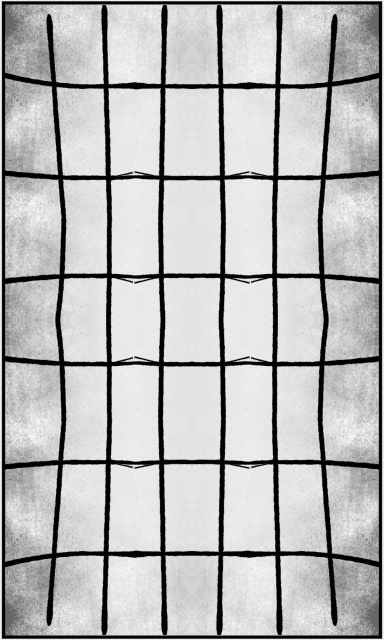
This pattern is drawn by a Shadertoy shader. Its source:

```glsl
// A hand-inked grid of bowed strokes on worn grey paper inside a thin frame.
// One quadrant is built from stroke distances and mirrored both ways;
// cellular specks and layered sines give the paper its wear.
// Lengths are in percent of the canvas height.
#define COLUMN_HALF 0.38
#define ROW_HALF 0.34
#define FRAME_HALF 0.25
#define FRAME_SIZE vec2(29.45, 49.55)
#define FOLD_X 8.85
#define FOLD_SPAN 4.2
#define PAPER 0.895
#define INK 0.008
#define GRAIN 0.08
#define EDGE_SHADE 0.13
#define CORNER_SHADE 0.13
#define STAIN 0.2

// Columns: position, inner bow, outer bow, end
const vec4 COLUMNS[3] = vec4[3](
    vec4(4.88, -0.33, -0.60, 49.0),
    vec4(12.9, 0.13, 0.80, 49.0),
    vec4(20.05, 0.91, 2.35, 47.5));

// Rows: position, edge bend, fold shift, wing height
const vec4 ROWS[3] = vec4[3](
    vec4(6.9, -0.9, -0.18, -1.10),
    vec4(22.2, 0.8, 0.16, 0.92),
    vec4(36.5, 1.8, 0.12, -0.28));

vec2 hash2(vec2 c) {
    vec3 h = fract(c.xyx * vec3(0.1031, 0.1030, 0.0973));
    h += dot(h, h.yzx + 33.33);
    return fract((h.xx + h.yz) * h.zy);
}

// Cellular noise: distance to the nearest point, and that point's random value
vec2 cells(vec2 p) {
    vec2 base = floor(p), best = vec2(9.0, 0.0);
    for (int j = -1; j <= 1; j++)
    for (int i = -1; i <= 1; i++) {
        vec2 c = base + vec2(i, j);
        float d = length(c + hash2(c + 71.0) - p);
        if (d < best.x) best = vec2(d, hash2(c + 19.0).x);
    }
    return best;
}

// Layered sines, roughly -1 to 1
float waves(vec2 p) {
    float sum = 0.0, gain = 0.5;
    for (int i = 0; i < 5; i++) {
        sum += gain * sin(p.x + 1.7 * sin(p.y)) * cos(p.y * 0.9 + sin(p.x * 0.7));
        p = mat2(1.5, 1.1, -1.1, 1.5) * p + 2.3;
        gain *= 0.68;
    }
    return sum;
}

float columnDistance(vec2 m, vec4 col, float rough) {
    float inner = max(1.0 - m.y / 16.0, 0.0);
    float outer = max((m.y - 16.0) / 32.0, 0.0);
    float x = col.x + col.y * inner * inner + col.z * outer + 0.02 * sin(m.y * 0.6 + col.x);
    float tip = smoothstep(col.w - 5.0, col.w - 2.0, m.y) - 2.0 * smoothstep(col.w - 1.0, col.w + 0.4, m.y);
    float halfWidth = COLUMN_HALF + 0.1 * tip + 0.06 * rough;
    return length(vec2(m.x - x, max(m.y - col.w, 0.0))) - halfWidth;
}

float rowDistance(vec2 m, vec4 row, float rough) {
    float bend = max((m.x - 16.0) / 13.4, 0.0);
    float fold = max(1.0 - abs(m.x - FOLD_X) / FOLD_SPAN, 0.0);
    float y = row.x + row.y * bend * bend + 0.02 * sin(m.x * 0.7 + row.x);
    float blot = abs(row.w) < 0.5 ? 0.2 : -0.1;
    float halfWidth = ROW_HALF + 0.08 * bend + blot * fold * fold + 0.07 * rough;
    float stroke = abs(m.y - y - row.z * fold) - halfWidth;
    // Thin broken wing beside the fold
    float wing = abs(m.y - y - row.w * fold) - 0.12 - 0.03 * rough;
    float gap = 0.14 - abs(m.x - FOLD_X - 0.25);
    wing = max(max(wing, gap), abs(m.x - FOLD_X) - FOLD_SPAN);
    return max(min(stroke, wing), m.x - FRAME_SIZE.x);
}

float paperTone(vec2 m) {
    float edge = smoothstep(12.0, 30.0, m.x);
    float top = smoothstep(27.0, 48.0, m.y);
    float wear = edge + 0.4 * top;
    // Pale fold band, shaded margins, a smudge at mid-height and broad stains
    float band = (m.x - FOLD_X) / 4.5;
    float tone = PAPER + 0.022 * exp(-band * band);
    tone -= EDGE_SHADE * edge + top * (0.045 + CORNER_SHADE * edge);
    tone -= 0.05 * edge * exp(-m.y * m.y / 20.0);
    float stain = 0.65 * waves(m * 0.16 + 4.0) + 0.5 * sin(m.x * 0.33 + 1.5 * sin(m.y * 0.19)) * sin(m.y * 0.41 + 0.8);
    tone += STAIN * (0.05 + wear) * clamp(stain, -0.6, 0.6);
    tone += 0.06 * (0.12 + wear) * waves(m * 0.7 + 1.0);
    // Drawn-out vertical streaks
    float streak = waves(vec2(m.x * 0.9 + m.y * 0.06, m.y * 0.06));
    tone -= 0.055 * (0.12 + wear) * smoothstep(0.0, 0.6, streak);
    // Fine grain and sparse uneven specks
    tone += GRAIN * (0.14 + wear) * (cells(m * 3.1).y + cells(m.yx * 4.7 + 31.0).y - 1.0);
    vec2 speck = cells(m * 1.3 + 13.0 + 0.3 * waves(m * 1.7));
    float size = 0.8 * max(speck.y - 0.78, 0.0);
    float mark = step(0.78, speck.y) * (1.0 - smoothstep(0.3 * size, size + 0.1, speck.x));
    return max(tone - (0.05 + 0.12 * wear) * mark, 0.4);
}

void mainImage(out vec4 fragColor, in vec2 fragCoord) {
    float pixel = 100.0 / iResolution.y;
    vec2 m = abs(fragCoord - 0.5 * iResolution.xy) * pixel;
    float rough = waves(m * 2.2);

    // Strokes and frame
    vec2 border = m - FRAME_SIZE;
    float outside = max(border.x, border.y);
    float ink = abs(outside) - FRAME_HALF;
    for (int i = 0; i < 3; i++) {
        ink = min(ink, columnDistance(m, COLUMNS[i], rough));
        ink = min(ink, rowDistance(m, ROWS[i], rough));
    }

    float tone = mix(paperTone(m), 0.93, smoothstep(-0.5, 0.5, outside / pixel));
    tone = mix(INK, tone, smoothstep(-0.8 * pixel, 0.8 * pixel, ink));
    fragColor = vec4(vec3(clamp(tone, 0.0, 1.0)), 1.0);
}
```
